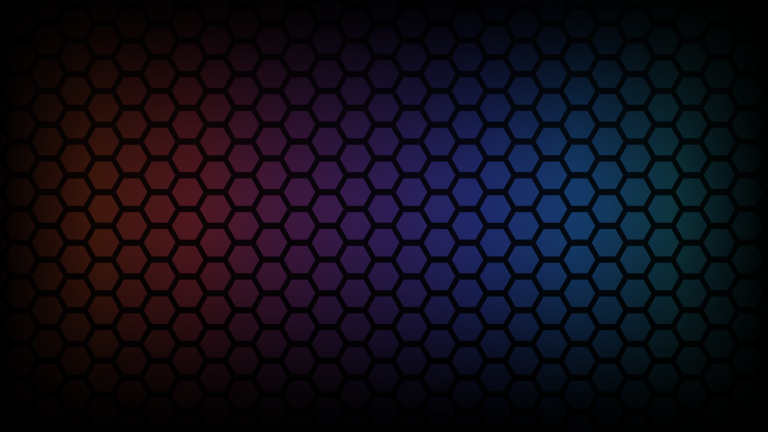
This background is drawn by a Shadertoy shader. Its source:

```glsl
// Dark honeycomb of flat-topped hexagons lit by a horizontal rainbow glow.
#define COLUMN_PITCH 0.0648
#define ROW_PITCH 0.0781
#define HEX_RADIUS 0.0317
#define GRID_OFFSET vec2(-0.001, 0.0162)
#define GLOW_CENTER_Y 0.015
#define GLOW_REACH 0.56
#define GAP_LIGHT_LOW 0.07
#define GAP_LIGHT_HIGH 0.27

// Signed distance to a flat-topped hexagon; radius is centre to flat side.
float hexagon(vec2 p, float radius) {
    p = abs(p);
    return max(p.y, dot(p, vec2(0.8660, 0.5))) - radius;
}

// The honeycomb is two rectangular lattices, shifted by half a cell.
float honeycomb(vec2 p) {
    vec2 cell = vec2(2.0 * COLUMN_PITCH, ROW_PITCH);
    vec2 evenCell = mod(p + 0.5 * cell, cell) - 0.5 * cell;
    vec2 oddCell = mod(p, cell) - 0.5 * cell;
    return min(hexagon(evenCell, HEX_RADIUS), hexagon(oddCell, HEX_RADIUS));
}

// Glow colour across the width, from ember red to teal, fading at both ends.
vec3 spectrum(float x) {
    vec3 stops[9] = vec3[9](
        vec3(0.015, 0.005, 0.003), vec3(0.25, 0.09, 0.05),
        vec3(0.31, 0.09, 0.12), vec3(0.24, 0.09, 0.24),
        vec3(0.18, 0.11, 0.33), vec3(0.12, 0.16, 0.42),
        vec3(0.08, 0.23, 0.42), vec3(0.05, 0.20, 0.24),
        vec3(0.0, 0.01, 0.01));
    float position = clamp(x, 0.0, 1.0) * 8.0;
    int index = min(int(position), 7);
    return mix(stops[index], stops[index + 1], position - float(index));
}

void mainImage(out vec4 fragColor, in vec2 fragCoord) {
    vec2 uv = fragCoord / iResolution.xy;
    vec2 p = (fragCoord - 0.5 * iResolution.xy) / iResolution.y;
    float pixel = 1.0 / iResolution.y;

    // Glow with a soft vertical falloff
    float falloff = 1.0 - smoothstep(0.0, GLOW_REACH, abs(p.y - GLOW_CENTER_Y));
    vec3 glow = spectrum(uv.x) * falloff;

    // Bright cells over dim gaps, which catch more light near the top
    float cellMask = 1.0 - smoothstep(-0.75 * pixel, 0.75 * pixel, honeycomb(p - GRID_OFFSET));
    float gapLight = mix(GAP_LIGHT_LOW, GAP_LIGHT_HIGH, uv.y);
    fragColor = vec4(glow * mix(gapLight, 1.0, cellMask), 1.0);
}
```
